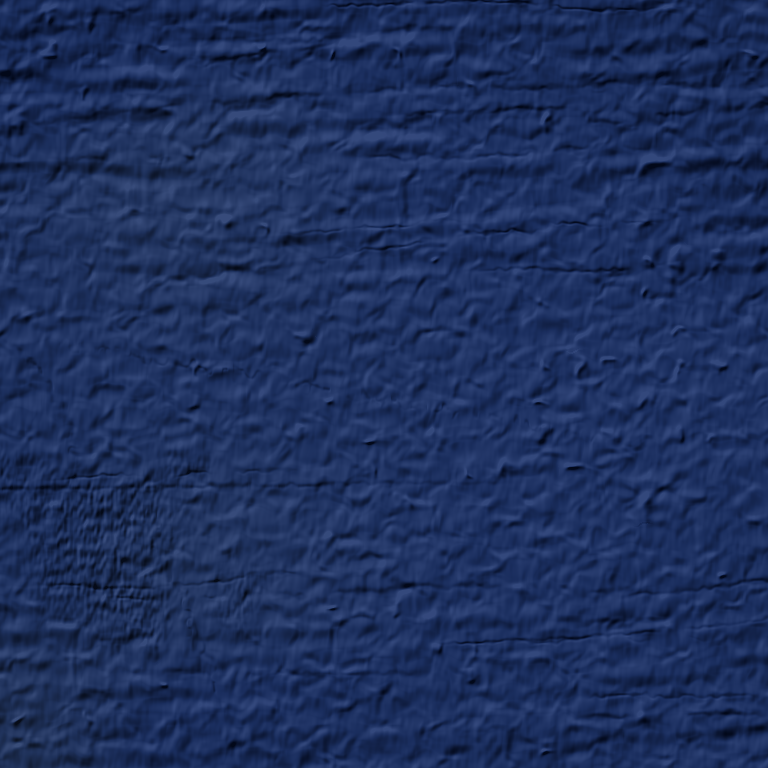
Write a three.js fragment shader that draws this texture.

```glsl
varying vec2 vUv;

const vec3 SHADOW = vec3(0.006, 0.030, 0.100);
const vec3 PAINT = vec3(0.101, 0.178, 0.368);
const vec3 LIGHT = vec3(0.168, 0.248, 0.448);
const vec3 DUST = vec3(0.022, 0.018, -0.012);
const vec2 LIGHT_DIR = vec2(-0.50, 0.866);
const float SAMPLE_STEP = 0.0011;
const float RELIEF_GAIN = 0.95;
const float RIDGE_RELIEF = 1.1;
const float LUMP_RELIEF = 0.85;
const float PIT_RELIEF = 0.85;
const float WEAVE_RELIEF = 0.50;
const float ROUGH_RELIEF = 2.1;
const float GROOVE_DEPTH = 0.0034;
const float GROOVE_SHADE = 0.70;
const float BLOB_GRID = 22.0;
const float BLOB_HEIGHT = 0.017;
const float GRAIN_TILT = 0.05;
const int GROOVES = 28;
const int TOP_GROOVES = 17;

float hash(vec2 p) {
  return fract(sin(dot(p, vec2(127.1, 311.7))) * 43758.5453);
}

float noise(vec2 p) {
  vec2 i = floor(p);
  vec2 f = fract(p);
  f = f * f * (3.0 - 2.0 * f);
  return mix(mix(hash(i), hash(i + vec2(1.0, 0.0)), f.x),
             mix(hash(i + vec2(0.0, 1.0)), hash(i + 1.0), f.x), f.y);
}

// Noise scaled so that its slope is independent of its frequency
float relief(vec2 p, vec2 freq) {
  return (noise(p * freq) - 0.5) / max(freq.x, freq.y);
}

vec2 wander(vec2 p, float freq) {
  return vec2(noise(p * freq), noise(p * freq + 31.0)) - 0.5;
}

float span(float x, float from, float to, float soft) {
  return smoothstep(from - soft, from + soft, x) * (1.0 - smoothstep(to - soft, to + soft, x));
}

float stroke(float d, float width) {
  return exp(-d * d / (width * width));
}

// Wood-grain grooves, crumbling and tapering
float grainGrooves(vec2 p) {
  float sum = 0.0;
  for (int i = 0; i < GROOVES; i++) {
    float id = float(i);
    float place = hash(vec2(id, 1.7));
    float y = i < TOP_GROOVES ? mix(0.63, 0.98, place) : mix(0.03, 0.38, place);
    float center = hash(vec2(id, 5.3));
    float reach = mix(0.08, 0.38, hash(vec2(id, 9.1)));
    float tilt = GRAIN_TILT + 0.12 * (hash(vec2(id, 3.9)) - 0.5);
    float wave = 0.022 * noise(vec2(p.x * 5.0, id * 7.3)) + 0.007 * noise(vec2(p.x * 36.0, id * 3.1));
    float d = p.y - y - tilt * (p.x - center) - wave;
    float along = 1.0 - smoothstep(0.4, 1.0, abs(p.x - center) / reach);
    float broken = smoothstep(0.2, 0.7, noise(vec2(p.x * 24.0, id * 11.7)));
    sum += along * broken * stroke(d, mix(0.0020, 0.0048, hash(vec2(id, 8.2))));
  }
  return sum;
}

// One level seam, one slanting crack and two upright cracks
float cracks(vec2 p) {
  float jitter = 0.018 * (noise(p * vec2(95.0, 70.0)) - 0.5);
  float crumbs = smoothstep(0.25, 0.7, noise(p * vec2(150.0, 85.0)));
  float seam = stroke(p.y - 0.362 - 0.015 * p.x - 0.25 * jitter, 0.0034) * (1.0 - smoothstep(0.3, 0.78, p.x));
  float slant = stroke(p.y - 0.566 + 0.172 * p.x - jitter, 0.0050) * span(p.x, 0.12, 0.8, 0.12);
  float rise = clamp((p.y - 0.35) / 0.21, 0.0, 1.0);
  float bend = stroke(p.x - 0.098 + 0.1 * rise * rise * rise - jitter, 0.006) * span(p.y, 0.35, 0.55, 0.012);
  float drop = stroke(p.x - 0.19 - 0.36 * (0.35 - p.y) - 1.5 * jitter, 0.007) * span(p.y, 0.08, 0.35, 0.02);
  return seam * (0.5 + 0.5 * crumbs) + crumbs * (0.7 * slant + bend + 0.8 * drop);
}

float grooves(vec2 p) {
  vec2 q = p + 0.004 * wander(p, 120.0);
  return min(grainGrooves(q) + cracks(p), 1.4);
}

// Scattered drips, densest at the middle right
float blobs(vec2 p) {
  vec2 g = p * BLOB_GRID + 0.35 * wander(p, 70.0);
  vec2 cell = floor(g);
  vec2 offset = vec2(hash(cell + 2.3), hash(cell + 6.1)) - 0.5;
  vec2 d = fract(g) - 0.5 - 0.25 * offset;
  float angle = 6.283 * hash(cell + 4.7);
  d = mat2(cos(angle), -sin(angle), sin(angle), cos(angle)) * d;
  d.x *= mix(0.6, 1.0, hash(cell + 8.9));
  vec2 center = (cell + 0.5) / BLOB_GRID;
  float density = 0.10 + 0.28 * stroke(length((center - vec2(0.82, 0.54)) * vec2(0.8, 1.5)), 0.22);
  float size = mix(0.09, 0.18, hash(cell + 12.4));
  return step(hash(cell + 15.2), density) * size / 0.18 * stroke(length(d), size);
}

float roughPatch(vec2 p) {
  vec2 q = p + 0.09 * wander(p, 16.0);
  return span(q.x, -0.2, 0.32, 0.03) * span(q.y, 0.19, 0.42, 0.05) * smoothstep(0.1, 0.8, noise(p * 12.0));
}

float height(vec2 p) {
  vec2 q = p + vec2(0.0, 0.03 * noise(p * vec2(3.0, 4.0)) + 0.009 * noise(p * vec2(16.0, 22.0)) - GRAIN_TILT * p.x);
  vec2 worn = p + 0.014 * wander(p, 45.0);
  float ridged = 0.1 + 0.9 * smoothstep(0.55, 0.72, p.y) + 0.6 * smoothstep(0.28, 0.1, p.y);
  float h = RIDGE_RELIEF * ridged * relief(q, vec2(6.0, 54.0));
  h += LUMP_RELIEF * relief(worn, vec2(52.0, 56.0));
  h += PIT_RELIEF * relief(worn + 3.7, vec2(105.0, 90.0));
  h += WEAVE_RELIEF * relief(p + 1.9, vec2(190.0, 75.0));
  h += ROUGH_RELIEF * roughPatch(p) * relief(p, vec2(230.0, 120.0));
  return h + BLOB_HEIGHT * blobs(p) - GROOVE_DEPTH * grooves(p);
}

void main() {
  // Slope towards the light
  vec2 e = LIGHT_DIR * SAMPLE_STEP;
  float slope = (height(vUv - e) - height(vUv + e)) / (2.0 * SAMPLE_STEP);

  // Broad wear and shaded borders
  float wear = noise(vUv * vec2(3.0, 4.0) + 5.0);
  float border = smoothstep(0.35, 0.75, length(vUv - 0.5));
  float tone = 0.13 + RELIEF_GAIN * slope + 0.45 * (wear - 0.5) - 0.35 * border;
  tone -= GROOVE_SHADE * grooves(vUv) + 0.35 * roughPatch(vUv);

  vec3 color = mix(PAINT, SHADOW, clamp(-0.5 * tone, 0.0, 1.0));
  color = mix(color, LIGHT, clamp(tone, 0.0, 1.5));
  color += DUST * smoothstep(0.7, 0.0, vUv.x) * smoothstep(0.45, 0.9, wear);
  gl_FragColor = vec4(color, 1.0);
}
```
